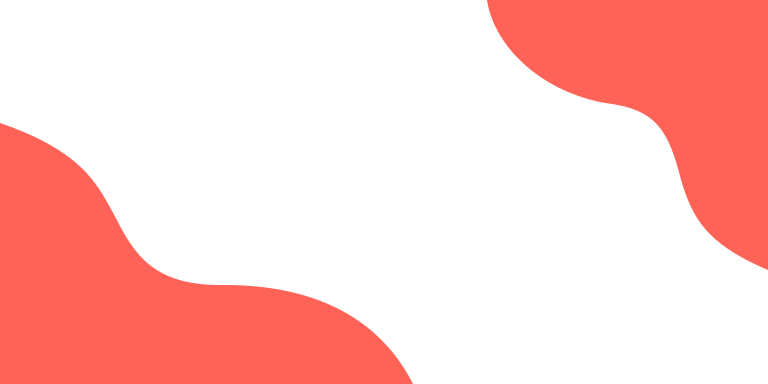
Give the GLSL for this background, as a Shadertoy shader.

```glsl
const vec3 PAPER = vec3(1.0);
const vec3 CORAL = vec3(1.0, 0.39, 0.34);
const vec2 GRID = vec2(768.0, 384.0);   // design units across the canvas
const int SOLVE_STEPS = 14;

// Chained cubic Bezier points; neighbouring segments share an end
const int LOWER_SEGMENTS = 4;
const vec2 LOWER_WAVE[13] = vec2[13](
    vec2(0, 261), vec2(38, 248), vec2(70, 231),
    vec2(90, 207), vec2(102, 193), vec2(111, 175),
    vec2(120, 158), vec2(138, 124), vec2(160, 99),
    vec2(220, 99), vec2(310, 100), vec2(378, 69), vec2(413, 0));

const int UPPER_SEGMENTS = 3;
const vec2 UPPER_WAVE[10] = vec2[10](
    vec2(487, 384), vec2(494, 338), vec2(540, 293),
    vec2(605, 281), vec2(653, 275), vec2(667, 258),
    vec2(680, 208), vec2(692, 165), vec2(707, 140), vec2(768, 114));

vec2 bezier(vec2 a, vec2 b, vec2 c, vec2 d, float t) {
    float s = 1.0 - t;
    return s * s * s * a + 3.0 * s * t * (s * b + t * c) + t * t * t * d;
}

vec2 bezierTangent(vec2 a, vec2 b, vec2 c, vec2 d, float t) {
    float s = 1.0 - t;
    return normalize(s * s * (b - a) + 2.0 * s * t * (c - b) + t * t * (d - c));
}

// Signed distance to the tangent at p.x, positive above the curve
float heightAbove(vec2 p, vec2 a, vec2 b, vec2 c, vec2 d) {
    float lo = 0.0, hi = 1.0;
    for (int i = 0; i < SOLVE_STEPS; i++) {
        float mid = 0.5 * (lo + hi);
        if (bezier(a, b, c, d, mid).x < p.x) lo = mid;
        else hi = mid;
    }
    float t = 0.5 * (lo + hi);
    vec2 tangent = bezierTangent(a, b, c, d, t);
    return dot(p - bezier(a, b, c, d, t), vec2(-tangent.y, tangent.x));
}

float lowerWave(vec2 p) {
    int k = 0;
    for (int i = 1; i < LOWER_SEGMENTS; i++)
        if (p.x > LOWER_WAVE[3 * i].x) k = 3 * i;
    return heightAbove(p, LOWER_WAVE[k], LOWER_WAVE[k + 1], LOWER_WAVE[k + 2], LOWER_WAVE[k + 3]);
}

float upperWave(vec2 p) {
    int k = 0;
    for (int i = 1; i < UPPER_SEGMENTS; i++)
        if (p.x > UPPER_WAVE[3 * i].x) k = 3 * i;
    return heightAbove(p, UPPER_WAVE[k], UPPER_WAVE[k + 1], UPPER_WAVE[k + 2], UPPER_WAVE[k + 3]);
}

void mainImage(out vec4 fragColor, in vec2 fragCoord) {
    vec2 p = fragCoord / iResolution.xy * GRID;
    float pixel = GRID.y / iResolution.y;

    // Fill below the lower wave and above the upper one
    float inside = max(-lowerWave(p), upperWave(p));
    float coverage = clamp(inside / pixel + 0.5, 0.0, 1.0);

    fragColor = vec4(mix(PAPER, CORAL, coverage), 1.0);
}
```
